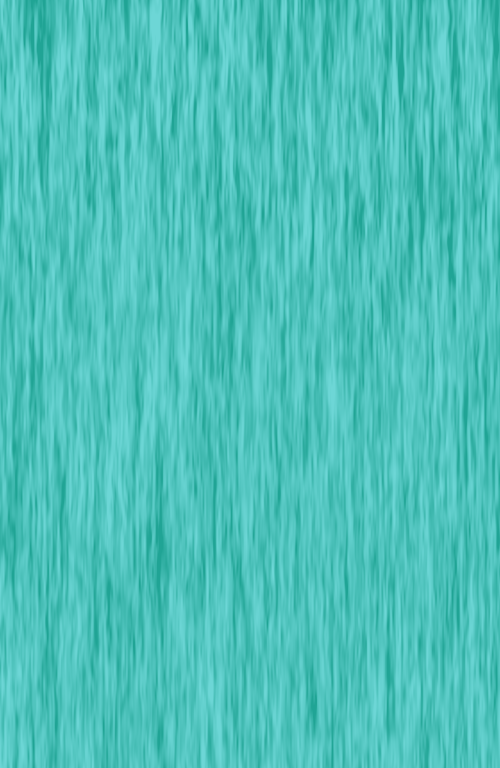
This texture is drawn by a Shadertoy shader. Its source:

```glsl
// Turquoise brushed fibres: fine vertical strands with darker streaks and a stained top edge.

const vec3 MEAN_COLOUR = vec3(0.312, 0.765, 0.741);
const vec3 TONE_SPAN   = vec3(0.186, 0.121, 0.158); // colour change per unit of tone
const vec2 GRAIN_FREQ  = vec2(430.0, 48.0);         // cells per canvas height
const vec2 FIBRE_FREQ  = vec2(275.0, 16.0);
const vec2 STRAND_FREQ = vec2(140.0, 8.0);
const vec2 STREAK_FREQ = vec2(50.0, 4.0);
const vec2 CLOUD_FREQ  = vec2(16.0, 3.0);
const float GRAIN_AMOUNT  = 0.42;
const float FIBRE_AMOUNT  = 0.60;
const float STRAND_AMOUNT = 0.36;
const float STREAK_AMOUNT = 0.17;
const float CLOUD_AMOUNT  = 0.11;
const vec2 WAVER_FREQ    = vec2(45.0, 24.0);
const float WAVER_AMOUNT = 0.0010;
const float DARK_SKEW    = 0.28;
const float STAIN_DEPTH  = 0.055;
const float STAIN_AMOUNT = 0.85;

float hash(vec2 p) {
    return fract(sin(dot(p, vec2(127.1, 311.7))) * 43758.5453);
}

// Smooth random values along one column, shifted so that rows never line up
float columnNoise(float column, float y, float seed) {
    y += 17.0 * hash(vec2(column, seed));
    float row = floor(y);
    float t = smoothstep(0.0, 1.0, y - row);
    return mix(hash(vec2(column + seed, row)), hash(vec2(column + seed, row + 1.0)), t);
}

// Signed noise blended between neighbouring columns
float fibreNoise(vec2 p, float seed) {
    float column = floor(p.x);
    float t = smoothstep(0.0, 1.0, p.x - column);
    return 2.0 * mix(columnNoise(column, p.y, seed),
                     columnNoise(column + 1.0, p.y, seed), t) - 1.0;
}

void mainImage(out vec4 fragColor, in vec2 fragCoord) {
    vec2 uv = fragCoord / iResolution.y;

    // Strands waver slightly from the vertical
    vec2 p = uv;
    p.x += WAVER_AMOUNT * fibreNoise(uv * WAVER_FREQ, 3.0);

    // Layers from fine grain to broad clouds
    float fine = GRAIN_AMOUNT * fibreNoise(p * GRAIN_FREQ, 11.0)
               + FIBRE_AMOUNT * fibreNoise(p * FIBRE_FREQ, 23.0)
               + STRAND_AMOUNT * fibreNoise(p * STRAND_FREQ, 37.0);
    float broad = STREAK_AMOUNT * fibreNoise(p * STREAK_FREQ, 51.0)
                + CLOUD_AMOUNT * fibreNoise(uv * CLOUD_FREQ, 67.0);

    // Calmer fibres across the middle, crisper towards the top
    float contrast = 0.92 + 0.20 * smoothstep(0.6, 0.75, uv.y)
                   + 0.12 * fibreNoise(uv * vec2(5.0, 4.0), 83.0);
    float tone = fine * contrast + broad;
    tone -= DARK_SKEW * (tone * tone - 0.12);

    // Dark stains hanging from the top edge
    float patches = smoothstep(-0.1, 0.7, fibreNoise(vec2(uv.x * 20.0, 0.5), 97.0));
    float reach = STAIN_DEPTH * (1.0 + 0.5 * fibreNoise(vec2(uv.x * 70.0, 0.5), 101.0));
    tone -= STAIN_AMOUNT * patches * exp(-(1.0 - uv.y) / reach);

    tone = clamp(tone, -1.0, 0.62);
    fragColor = vec4(MEAN_COLOUR + TONE_SPAN * tone, 1.0);
}
```
